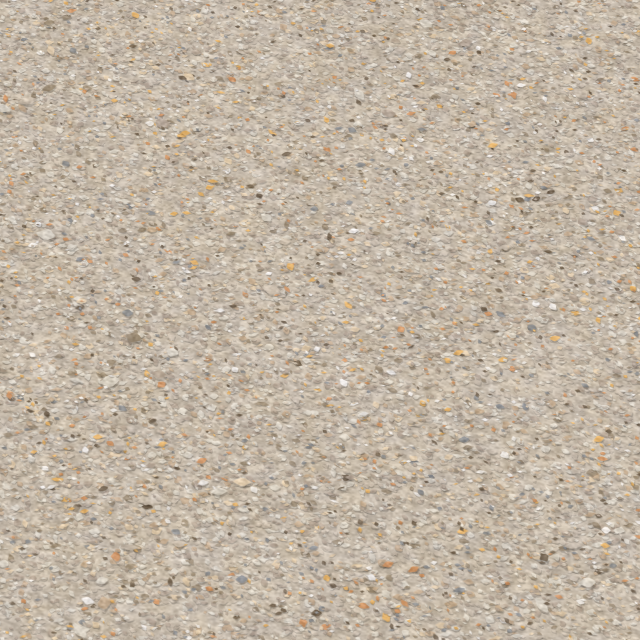
A WebGL 2 fragment shader for this texture:

```glsl
#version 300 es
precision highp float;
// Fine sandy aggregate: small tilted grains and sparse coloured pebbles on a receding surface.

uniform vec2 u_resolution;
out vec4 fragColor;

const vec3 GROUND = vec3(0.775, 0.728, 0.665);
const float TILT = -0.45;

// Common grain colours and the share of each
const vec3 SHADES[6] = vec3[6](
    vec3(0.77, 0.72, 0.66), vec3(0.83, 0.80, 0.75), vec3(0.70, 0.64, 0.58),
    vec3(0.75, 0.66, 0.56), vec3(0.61, 0.55, 0.47), vec3(0.84, 0.76, 0.65));
const float SHARES[6] = float[6](0.31, 0.29, 0.18, 0.10, 0.05, 0.07);

// Rare colours: white, umber, slate, ochre, rust
const vec3 ACCENTS[5] = vec3[5](
    vec3(0.90, 0.88, 0.86), vec3(0.46, 0.40, 0.33), vec3(0.56, 0.56, 0.56),
    vec3(0.86, 0.68, 0.42), vec3(0.79, 0.58, 0.41));

// Integer hash: three values in 0..1 per cell and seed
vec3 hash3(vec2 cell, int seed) {
    uvec3 v = uvec3(ivec3(ivec2(cell), seed)) * 1664525u + 1013904223u;
    v.x += v.y * v.z; v.y += v.z * v.x; v.z += v.x * v.y;
    v ^= v >> 16u;
    v.x += v.y * v.z; v.y += v.z * v.x; v.z += v.x * v.y;
    return vec3(v >> 8u) / float(1 << 24);
}

float valueNoise(vec2 p, int seed) {
    vec2 cell = floor(p);
    vec2 f = fract(p);
    f = f * f * (3.0 - 2.0 * f);
    float low = mix(hash3(cell, seed).x, hash3(cell + vec2(1, 0), seed).x, f.x);
    float high = mix(hash3(cell + vec2(0, 1), seed).x, hash3(cell + vec2(1, 1), seed).x, f.x);
    return mix(low, high, f.y);
}

vec2 rotate(vec2 p, float angle) {
    float c = cos(angle), s = sin(angle);
    return vec2(c * p.x + s * p.y, c * p.y - s * p.x);
}

vec3 grainColour(vec3 pick, float accentShare) {
    if (pick.x < accentShare) return ACCENTS[min(int(pick.y * 5.0), 4)];
    float total = 0.0;
    for (int i = 0; i < 6; i++) {
        total += SHARES[i];
        if (pick.z < total) return SHADES[i];
    }
    return SHADES[0];
}

// Approximate distance to an ellipse with flattened corners
float grainDistance(vec2 p, vec2 radii, float wobble) {
    vec2 e = abs(p / radii);
    float shape = max(length(e), 0.82 * (e.x + e.y));
    return (shape - 1.0 + wobble) * radii.y;
}

// Lays one layer of shaded grains over a colour
vec3 scatterGrains(vec3 colour, vec2 p, float cells, float density, float size,
                   float accentShare, float blur, int seed) {
    vec2 q = p * cells;
    vec2 home = floor(q);
    float soft = blur * cells;
    float wobble = 0.5 * (valueNoise(q * 2.7, seed + 3) - 0.5);
    for (int y = -1; y <= 1; y++) {
        for (int x = -1; x <= 1; x++) {
            vec2 cell = home + vec2(x, y);
            vec3 place = hash3(cell, seed);
            if (place.z > density) continue;
            vec3 form = hash3(cell, seed + 1);
            vec3 pick = hash3(cell, seed + 2);

            vec2 offset = q - cell - 0.1 - 0.8 * place.xy;
            float angle = TILT + 1.9 * (form.x - 0.5);
            float radius = size * mix(0.27, 0.56, form.y);
            vec2 radii = radius * vec2(1.0, mix(0.45, 0.85, form.z));

            // Contact shadow below the grain, then its lit body
            vec2 shadowOffset = offset + radius * vec2(-0.12, 0.42);
            float shadow = grainDistance(rotate(shadowOffset, angle), radii, wobble);
            float body = grainDistance(rotate(offset, angle), radii, wobble);
            colour *= 1.0 - 0.17 * (1.0 - smoothstep(-soft, soft, shadow));
            float light = 1.015 + 0.05 * clamp(offset.y / radius, -1.0, 1.0);
            vec3 lit = grainColour(pick, accentShare) * light;
            colour = mix(colour, lit, 1.0 - smoothstep(-soft, soft, body));
        }
    }
    return colour;
}

void main() {
    vec2 uv = gl_FragCoord.xy / u_resolution.y;
    float blur = max(0.0017, 0.8 / u_resolution.y);

    // Grains shrink and flatten towards the top
    vec2 p = vec2((uv.x - 0.5) * (1.0 + 0.22 * uv.y), uv.y * (1.25 + 0.24 * uv.y));

    // Mottled ground
    vec3 colour = GROUND + 0.10 * (valueNoise(p * 70.0, 5) - 0.5);

    // Grain layers: cells, density, size, accent share
    colour = scatterGrains(colour, p, 62.0, 0.78, 1.0, 0.03, blur, 10);
    colour = scatterGrains(colour, p, 112.0, 0.48, 1.0, 0.05, blur, 20);
    colour = scatterGrains(colour, p, 19.0, 0.06, 0.62, 0.0, blur, 30);
    colour = scatterGrains(colour, p, 44.0, 0.09, 0.72, 0.75, blur, 40);
    colour = scatterGrains(colour, p, 95.0, 0.07, 0.8, 1.0, blur, 50);

    // Fine slanted grit, broad tone drift and slight warmth changes
    vec2 slanted = rotate(p, TILT);
    float grit = valueNoise(slanted * vec2(130.0, 220.0), 60) - 0.5;
    grit += 0.7 * (valueNoise(p * vec2(240.0, 250.0), 61) - 0.5);
    float drift = valueNoise(p * 22.0, 62) - 0.5;
    float warmth = valueNoise(p * 48.0, 63) - 0.5;
    colour += 0.12 * grit + 0.03 * drift + 0.03 * warmth * vec3(0.4, 0.0, -1.0);

    fragColor = vec4(clamp(colour + 0.008, 0.0, 1.0), 1.0);
}
```
